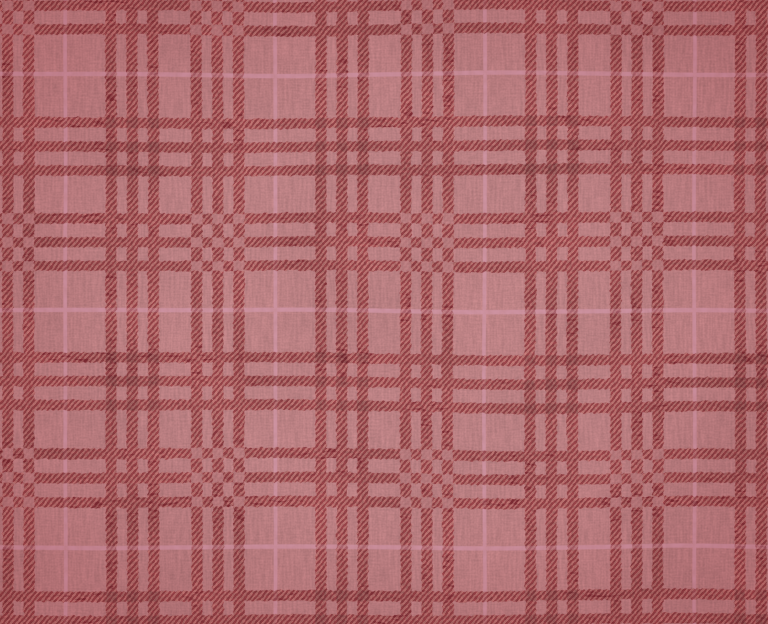
Give the GLSL for this texture, as a Shadertoy shader.

```glsl
// Woven rose plaid: triple twill stripes in two groups, crossed by thin pale threads.

// Lengths are fractions of the canvas height, y measured downward.
const vec2 PERIOD = vec2(0.336, 0.379);
const vec2 ORIGIN = vec2(0.105, 0.119);       // first crossing of pale threads
const vec2 GROUP_A = vec2(0.107, 0.1154);     // centres of the stripe groups
const vec2 GROUP_B = vec2(0.2436, 0.269);
const vec2 STRIPE_PITCH = vec2(0.0337, 0.0383);
const vec2 STRIPE_HALF = vec2(0.0088, 0.0082);
const vec2 PALE_HALF = vec2(0.0030, 0.0035);
const vec2 TWILL_PITCH = vec2(0.0086, 0.0098);
const float WARP = 0.006;
const float STREAK = 0.075;
const float EDGE_SHADE = 0.13;

const vec3 GROUND = vec3(0.735, 0.505, 0.515);
const vec3 PALE = vec3(0.81, 0.58, 0.64);
const vec3 STRAND_LIGHT = vec3(0.70, 0.43, 0.42);
const vec3 STRAND_DARK = vec3(0.56, 0.24, 0.26);
const vec3 FLECK = vec3(0.44, 0.11, 0.15);

const float TAU = 6.2832;

vec2 hash2(vec2 cell) {
    vec3 h = fract(cell.xyx * vec3(0.1031, 0.1030, 0.0973));
    h += dot(h, h.yzx + 33.33);
    return fract((h.xx + h.yz) * h.zy);
}

float cornerSlope(vec2 cell, vec2 offset) {
    float angle = TAU * hash2(cell).x;
    return dot(vec2(cos(angle), sin(angle)), offset);
}

// Gradient noise, roughly -0.6 to 0.6
float noise(vec2 p) {
    vec2 i = floor(p), f = fract(p);
    vec2 u = f * f * f * (f * (f * 6.0 - 15.0) + 10.0);
    vec2 e = vec2(1.0, 0.0);
    return mix(mix(cornerSlope(i, f), cornerSlope(i + e, f - e), u.x),
               mix(cornerSlope(i + e.yx, f - e.yx), cornerSlope(i + 1.0, f - 1.0), u.x), u.y);
}

// Soft coverage of a line on each axis
vec2 line(vec2 d, vec2 halfWidth, float soft) {
    return 1.0 - smoothstep(halfWidth - soft, halfWidth + soft, abs(d));
}

// Three parallel stripes on each axis, centred on zero
vec2 tripleStripe(vec2 d, float soft) {
    d -= STRIPE_PITCH * clamp(floor(d / STRIPE_PITCH + 0.5), -1.0, 1.0);
    return line(d, STRIPE_HALF, soft);
}

void mainImage(out vec4 fragColor, in vec2 fragCoord) {
    vec2 uv = fragCoord / iResolution.xy;
    vec2 p = vec2(fragCoord.x, iResolution.y - fragCoord.y) / iResolution.y;
    float soft = max(0.9 / iResolution.y, 0.0014);

    // Loose cloth: slow bending plus a ragged thread edge
    vec2 cloth = p + WARP * vec2(0.5 * noise(p * vec2(2.0, 3.0) + 7.0),
                                 noise(p * vec2(3.2, 2.3) + 19.0));
    vec2 ragged = cloth + 0.0028 * vec2(noise(p * vec2(40.0, 190.0)),
                                        noise(p * vec2(190.0, 40.0) + 5.0));

    // Stripe groups; the two B sets cancel where they cross
    vec2 q = mod(ragged - ORIGIN, PERIOD);
    vec2 a = tripleStripe(q - GROUP_A, soft);
    vec2 b = tripleStripe(q - GROUP_B, soft);
    vec2 stripe = a + b;
    float cover = max(stripe.x, stripe.y) - 0.85 * b.x * b.y;

    // Ground with fine fibres, mostly upright
    float fibre = noise(p * vec2(270.0, 32.0)) + 0.6 * noise(p * vec2(60.0, 330.0) + 31.0)
                + 0.7 * noise(p * 310.0);
    vec3 color = GROUND * (1.0 + STREAK * fibre + 0.035 * noise(p * 5.0));

    // Slanted strands, uneven from stitch to stitch
    vec2 stitch = cloth / TWILL_PITCH;
    float slant = sin(TAU * (stitch.x + stitch.y) + 1.6 * noise(stitch * 0.6));
    float strand = smoothstep(-0.75, 0.75, slant + 1.1 * noise(stitch * 1.7 + 3.0));
    vec3 twill = mix(STRAND_LIGHT, STRAND_DARK, strand);
    twill *= 1.0 + 0.16 * noise(stitch * 2.3 + 50.0) + 0.10 * noise(p * 9.0 + 11.0);

    // Dark slubs drawn out along the weft, in scattered patches
    float slub = smoothstep(0.12, 0.40, noise(p * vec2(48.0, 190.0) + 70.0));
    slub *= smoothstep(-0.10, 0.35, noise(p * vec2(9.0, 13.0) + 90.0));
    twill = mix(twill, FLECK, 0.75 * slub * (0.45 + 0.55 * strand));
    twill *= 1.0 - 0.10 * a.x * a.y;
    color = mix(color, twill, 0.93 * cover);

    // Pale threads, partly hidden below the stripes
    vec2 toPale = mod(cloth - ORIGIN + 0.5 * PERIOD, PERIOD) - 0.5 * PERIOD;
    vec2 pale = line(toPale, PALE_HALF, soft) * (1.0 - vec2(0.80, 0.50) * cover);
    float thread = max(pale.x, pale.y) * (0.80 + 0.3 * noise(p * 90.0));
    color = mix(color, PALE, thread);

    // Deeper red toward the borders
    vec2 border = abs(uv - 0.5) * 2.0;
    float edge = smoothstep(0.45, 1.5, length(border));
    color *= 1.0 - EDGE_SHADE * edge * vec3(0.6, 1.3, 1.2);

    fragColor = vec4(clamp(color, 0.0, 1.0), 1.0);
}
```
